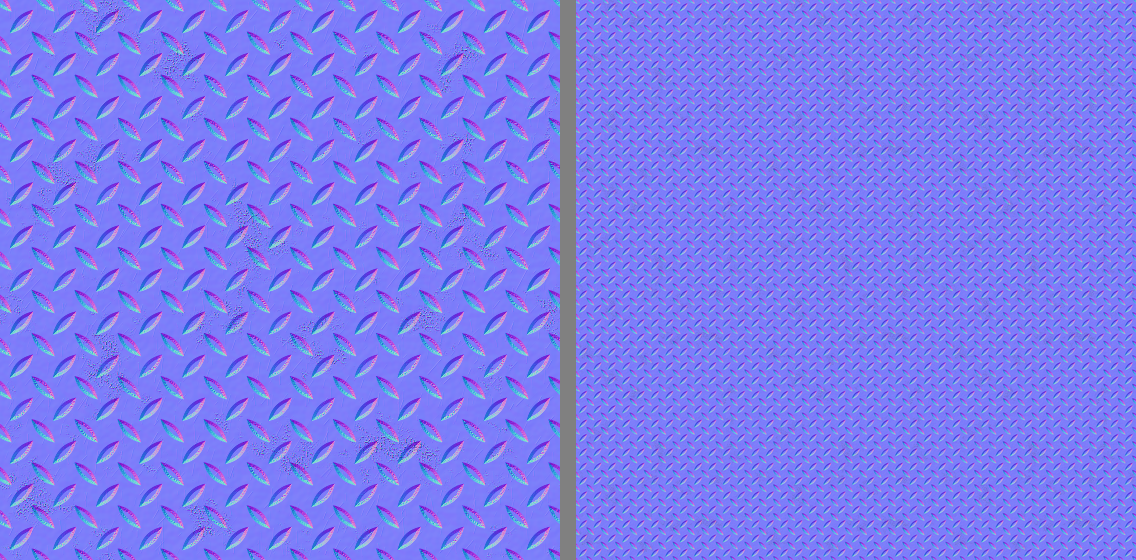
Left: one tile. Right: repeated 3 by 3.
Give the GLSL for this texture map, as a WebGL 2 fragment shader.

```glsl
#version 300 es
precision highp float;
// Normal map of worn diamond tread plate: two lens-shaped studs per cell, leaning
// opposite ways, with pitted bevels, rust patches and scratches. A wrapping height
// field is built first, then its slopes are encoded as colour (green points down).

uniform vec2 u_resolution;
out vec4 fragColor;

const float TAU = 6.28319;
const float REPEATS = 13.0;          // cells across and down
const float STUD_LENGTH = 0.385;     // half length, in cells
const float STUD_WIDTH = 0.128;      // half width, in cells
const float BEVEL = 0.62;            // share of the stud that slopes
const float STUD_RISE = 0.060;       // height, in cells
const float CROWN = 0.55;            // extra slope towards the stud tips
const float GRAIN_PERIOD = 340.0;    // pits across the canvas
const float STUD_GRAIN = 0.0029;     // pit depths, in canvas units
const float PATCH_GRAIN = 0.0013;
const float PIT_SHADE = 0.22;        // darkening inside rust pits
const float SCRATCH_WIDTH = 0.0015;
const float SCRATCH_DEPTH = 0.00028;
const float BRIGHTNESS = 0.98;

float hash(vec2 p) {
  vec3 q = fract(p.xyx * vec3(0.1031, 0.1030, 0.0973));
  q += dot(q, q.yzx + 33.33);
  return fract((q.x + q.y) * q.z);
}

float cornerSlope(vec2 corner, vec2 offset, float period) {
  float angle = TAU * hash(mod(corner, period) + period);
  return dot(vec2(cos(angle), sin(angle)), offset);
}

// Gradient noise over the canvas that wraps after a whole number of periods
float noise(vec2 p, float period) {
  p *= period;
  vec2 i = floor(p), f = p - i;
  vec2 s = f * f * f * (f * (f * 6.0 - 15.0) + 10.0);
  vec2 e = vec2(1.0, 0.0);
  float low = mix(cornerSlope(i, f, period), cornerSlope(i + e.xy, f - e.xy, period), s.x);
  float high = mix(cornerSlope(i + e.yx, f - e.yx, period),
                   cornerSlope(i + e.xx, f - e.xx, period), s.x);
  return mix(low, high, s.y);
}

float pitMask(float grain) { return smoothstep(0.05, 0.4, grain); }

// One stud per cell: height, how pitted its bevel is, slope along its axis
vec3 stud(vec2 cell, float lean) {
  vec2 id = mod(floor(cell), REPEATS);
  vec2 q = fract(cell) - 0.5;
  q.x *= lean;
  float along = (q.x + q.y) * 0.70711;
  float across = (q.y - q.x) * 0.70711;
  float ratio = along / STUD_LENGTH;
  float inside = 1.0 - abs(across) / STUD_WIDTH - ratio * ratio;
  float ramp = clamp(inside / BEVEL, 0.0, 1.0);

  float age = hash(id + 40.0 + 20.0 * lean);
  float pitted = smoothstep(0.1, 0.45, ramp) * (1.0 - smoothstep(0.8, 1.0, ramp));
  float smoothSide = lean > 0.0 ? smoothstep(-0.01, 0.02, across) : 0.0;
  pitted *= mix(0.35, 1.0, age) * (1.0 - 0.8 * smoothSide);
  float bevel = smoothstep(0.0, 0.2, ramp) * (1.0 - smoothstep(0.8, 1.0, ramp));
  return vec3(ramp * STUD_RISE * mix(1.1, 0.85, age * age) / REPEATS, pitted,
              -CROWN * ratio * bevel);
}

// One short, mostly upright scratch per cell of a grid
float scratch(vec2 p, float grid) {
  vec2 cell = p * grid;
  vec2 id = mod(floor(cell), grid) + grid;
  vec2 centre = 0.5 + 0.3 * (vec2(hash(id + 3.0), hash(id + 7.0)) - 0.5);
  float angle = TAU * (0.2 + 0.16 * (hash(id + 11.0) - 0.5));
  vec2 direction = vec2(cos(angle), sin(angle));
  float reach = mix(0.08, 0.3, hash(id + 17.0));
  vec2 q = fract(cell) - centre;
  float gap = length(q - direction * clamp(dot(q, direction), -reach, reach)) / grid;
  return (1.0 - smoothstep(0.0, SCRATCH_WIDTH, gap)) * hash(id + 23.0);
}

float surfaceHeight(vec2 p, float rust) {
  vec3 studs = stud(p * REPEATS, 1.0) + stud(p * REPEATS + 0.5, -1.0);

  // Pits gather on the bevels and in rust patches
  float grain = noise(p, GRAIN_PERIOD);
  float height = studs.x + STUD_GRAIN * studs.y * grain - PATCH_GRAIN * rust * pitMask(grain);

  // Soft dents and fine rolling marks in the plate
  height += 0.0006 * noise(p, 23.0) + 0.00025 * noise(p, 89.0);

  float marks = 0.0;
  for (int i = 0; i < 4; i++) marks += scratch(p, 9.0 + 7.0 * float(i));
  return height - SCRATCH_DEPTH * marks;
}

void main() {
  vec2 p = gl_FragCoord.xy / u_resolution;

  // Scattered rust, broken up by finer noise
  float spread = noise(p, 8.0) + 0.6 * noise(p, 27.0) + 0.45 * noise(p, 71.0);
  float rust = smoothstep(0.18, 0.7, spread);

  // Central differences one canvas sample wide keep the edges smooth
  vec2 stepSize = max(0.5 / u_resolution, vec2(0.0004));
  vec2 dx = vec2(stepSize.x, 0.0), dy = vec2(0.0, stepSize.y);
  vec2 slope = vec2(surfaceHeight(p + dx, rust) - surfaceHeight(p - dx, rust),
                    surfaceHeight(p + dy, rust) - surfaceHeight(p - dy, rust)) / (2.0 * stepSize);

  // Crowned bevels tip towards the stud ends
  slope += 0.70711 * vec2(1.0, 1.0) * stud(p * REPEATS, 1.0).z;
  slope += 0.70711 * vec2(-1.0, 1.0) * stud(p * REPEATS + 0.5, -1.0).z;

  vec3 normal = normalize(vec3(-slope.x, slope.y, 1.0));
  float shade = 1.0 - PIT_SHADE * rust * pitMask(noise(p, GRAIN_PERIOD));
  fragColor = vec4((normal * 0.5 + 0.5) * BRIGHTNESS * shade, 1.0);
}
```
